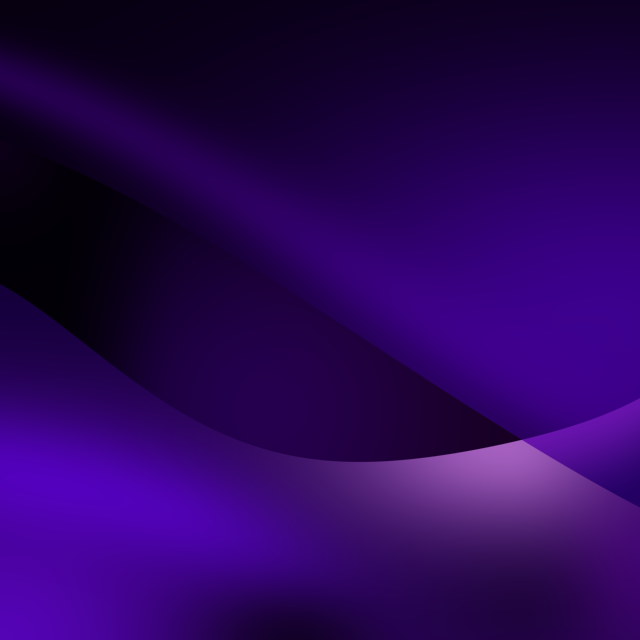
A WebGL 2 fragment shader for this background:

```glsl
#version 300 es
precision highp float;
// Dark violet silk: two crossing polynomial curves split the canvas into
// an upper sky, a shadowed fold, a small wedge and a lower sheet.
// Each part is a base tone with soft Gaussian glows and ridges added.
uniform vec2 u_resolution;
out vec4 fragColor;

// Falling edge that runs from upper left to lower right
float fallingEdge(float x) {
    return 0.781 + x * (-0.355 + x * (-0.489 + x * 0.270));
}

// Dipping edge that sinks, then rises to the right
float dippingEdge(float x) {
    float slope = -0.5256 + x * (-2.1712 + x * (7.2854 + x * (-7.3839 + x * 2.6173)));
    return 0.556 + x * slope;
}

float bell(float d, float width) {
    float t = d / width;
    return exp(-t * t);
}

float glow(vec2 p, vec2 center, vec2 size) {
    vec2 d = (p - center) / size;
    return exp(-dot(d, d));
}

// Smooth coverage above an edge; the slope keeps its width even
float above(float height, float slope, float pixel) {
    float d = height / sqrt(1.0 + slope * slope);
    return smoothstep(-pixel, pixel, d);
}

vec3 upperSky(vec2 p, float height) {
    vec3 color = vec3(0.02, 0.0, 0.055);
    color += vec3(0.215, 0.002, 0.50) * glow(p, vec2(0.95, 0.50), vec2(0.63, 0.37));
    // Soft ridge following the falling edge
    float ridge = bell(height - 0.10, 0.047 + 0.06 * p.x);
    color += mix(vec3(0.115, 0.0, 0.23), vec3(0.03, 0.0, 0.04), smoothstep(0.0, 0.85, p.x)) * ridge;
    return color * (1.0 - 0.17 * bell(height, 0.055));
}

vec3 shadowFold(vec2 p) {
    vec3 color = mix(vec3(0.008, 0.0, 0.025), vec3(0.07, 0.0, 0.10), smoothstep(0.2, 0.8, p.x));
    float lit = smoothstep(0.08, 0.30, p.x + 0.15 * (0.6 - p.y));
    color += vec3(0.12, 0.0, 0.265) * lit * glow(p, vec2(0.38, 0.36), vec2(0.30, 0.33));
    color += vec3(0.035, 0.0, 0.06) * glow(p, vec2(0.0, 0.77), vec2(0.08, 0.09));
    return color;
}

vec3 wedge(float depth) {
    return mix(vec3(0.42, 0.08, 0.69), vec3(0.14, 0.0, 0.39), smoothstep(-0.02, 0.15, depth));
}

vec3 lowerSheet(vec2 p) {
    vec3 color = mix(vec3(0.15, 0.01, 0.32), vec3(0.08, 0.0, 0.23), smoothstep(0.30, 0.56, p.y));
    // Blue ridge and corner light
    float ridgeLine = 0.275 - 0.15 * p.x - 0.4 * p.x * p.x;
    float ridgeFade = 1.0 - smoothstep(0.25, 0.75, p.x);
    color += vec3(0.12, -0.005, 0.30) * ridgeFade * bell(p.y - ridgeLine, 0.095);
    color += vec3(0.18, 0.0, 0.39) * glow(p, vec2(0.0), vec2(0.30, 0.24));
    // Dark hollows along the bottom
    color *= 1.0 - 0.60 * glow(p, vec2(0.46, 0.0), vec2(0.15, 0.09));
    color *= 1.0 - 0.28 * glow(p, vec2(0.83, 0.06), vec2(0.14, 0.10));
    color += vec3(0.09, 0.0, 0.12) * glow(p, vec2(1.0, 0.12), vec2(0.11, 0.15));
    // Pink highlight beneath the crossing
    vec2 highlightSize = vec2(p.x < 0.79 ? 0.25 : 0.18, 0.13);
    color += vec3(0.50, 0.37, 0.43) * glow(p, vec2(0.79, 0.31), highlightSize);
    return color;
}

void main() {
    vec2 p = gl_FragCoord.xy / u_resolution;
    float pixel = 0.8 / min(u_resolution.x, u_resolution.y);
    float step_ = 0.002;

    float overFall = p.y - fallingEdge(p.x);
    float overDip = p.y - dippingEdge(p.x);
    float fallSlope = (fallingEdge(p.x + step_) - fallingEdge(p.x)) / step_;
    float dipSlope = (dippingEdge(p.x + step_) - dippingEdge(p.x)) / step_;
    float fallMask = above(overFall, fallSlope, pixel);
    float dipMask = above(overDip, dipSlope, pixel);

    // Blend the four parts across both edges
    vec3 over = mix(shadowFold(p), upperSky(p, overFall), fallMask);
    vec3 under = mix(lowerSheet(p), wedge(-overDip), fallMask);
    vec3 color = mix(under, over, dipMask);
    fragColor = vec4(clamp(color, 0.0, 1.0), 1.0);
}
```
